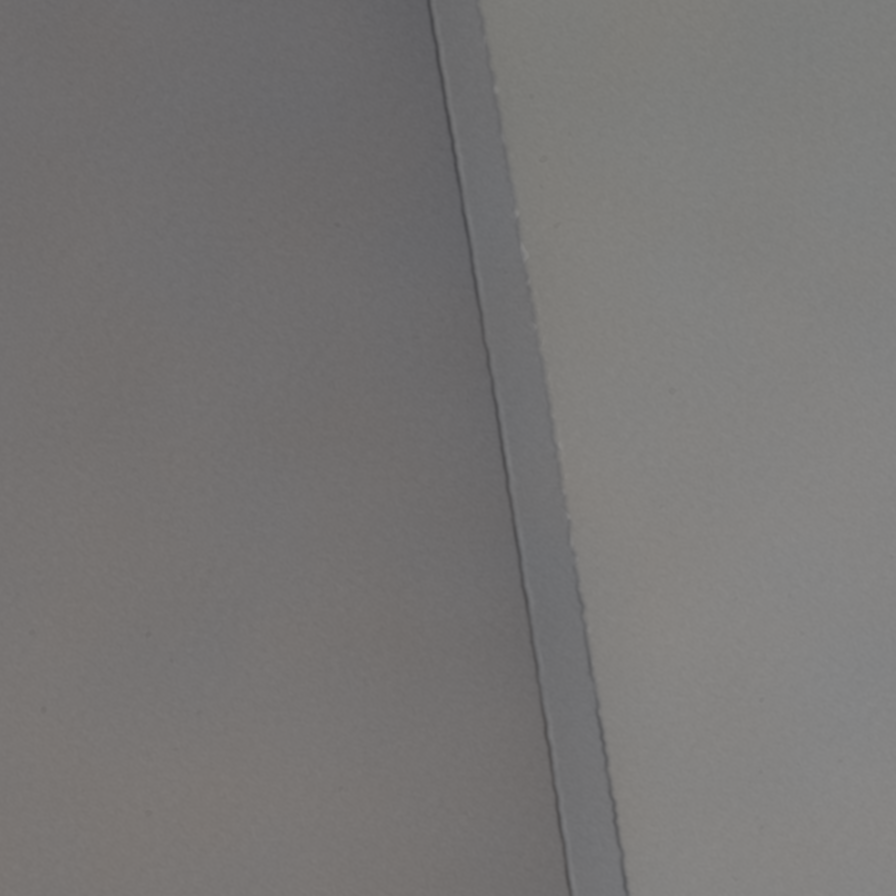
This texture is drawn by a Shadertoy shader. Its source:

```glsl
// Draws two grey plaster walls meeting at a slanted, rough-edged shadowed strip.

vec2 hashGradient(vec2 cell) {
    vec3 p = fract(cell.xyx * vec3(0.1031, 0.1030, 0.0973));
    p += dot(p, p.yzx + 33.33);
    return 2.0 * fract((p.xx + p.yz) * p.zy) - 1.0;
}

float gradientNoise(vec2 p) {
    vec2 cell = floor(p), f = fract(p);
    vec2 w = f * f * f * (f * (f * 6.0 - 15.0) + 10.0);
    float a = dot(hashGradient(cell), f);
    float b = dot(hashGradient(cell + vec2(1, 0)), f - vec2(1, 0));
    float c = dot(hashGradient(cell + vec2(0, 1)), f - vec2(0, 1));
    float d = dot(hashGradient(cell + vec2(1, 1)), f - vec2(1, 1));
    return mix(mix(a, b, w.x), mix(c, d, w.x), w.y);
}

float fbm(vec2 p) {
    float sum = 0.0, amplitude = 0.5;
    for (int i = 0; i < 4; i++) {
        sum += amplitude * gradientNoise(p);
        p = mat2(0.8, 0.6, -0.6, 0.8) * p * 2.03 + 17.3;
        amplitude *= 0.5;
    }
    return sum;
}

// Soft ridge of the given half width around zero
float ridge(float d, float width) {
    return exp(-d * d / (width * width));
}

void mainImage(out vec4 fragColor, in vec2 fragCoord) {
    vec2 uv = fragCoord / iResolution.xy;
    float pixel = 1.0 / iResolution.x;

    // Slanted borders of the strip, each with its own roughness
    float bow = 0.012 * uv.y * (1.0 - uv.y);
    float roughLeft = 0.0022 * gradientNoise(vec2(uv.y * 65.0, 3.7));
    float roughRight = 0.0045 * gradientNoise(vec2(uv.y * 75.0, 9.2));
    float fromLeft = uv.x - (0.638 - 0.159 * uv.y + bow + roughLeft);
    float fromRight = uv.x - (0.703 - 0.167 * uv.y + bow + roughRight);

    // Left wall: warm and lighter at the lower left, cool shade near the strip
    vec3 leftWall = mix(vec3(0.478, 0.463, 0.455), vec3(0.432, 0.424, 0.426),
                        smoothstep(0.0, 1.0, uv.y));
    float shade = exp(-max(-fromLeft, 0.0) / 0.13);
    leftWall -= vec3(0.052, 0.045, 0.036) * shade;

    // Right wall: evenly lit, slightly darker toward the top and the strip
    vec3 rightWall = mix(vec3(0.523, 0.515, 0.506), vec3(0.492, 0.489, 0.477),
                         smoothstep(0.35, 1.0, uv.y));
    rightWall += vec3(-0.004, 0.001, 0.008) * smoothstep(0.65, 1.0, uv.x);
    rightWall -= 0.02 * exp(-max(fromRight, 0.0) / 0.035);

    // Strip between the walls
    vec3 strip = mix(vec3(0.438, 0.438, 0.445), vec3(0.413, 0.412, 0.417), uv.y);
    strip += 0.012 * smoothstep(0.0, 0.05, fromLeft);

    vec3 color = mix(leftWall, strip, smoothstep(-0.0015 - pixel, 0.0015 + pixel, fromLeft));
    color = mix(color, rightWall, smoothstep(-0.004 - pixel, 0.004 + pixel, fromRight));

    // Crease on the left border, with a thin lit lip beside it
    float wear = gradientNoise(vec2(uv.y * 32.0, 21.4));
    color -= (0.085 + 0.045 * wear) * ridge(fromLeft + 0.001, 0.0026);
    color += (0.022 + 0.03 * wear) * ridge(fromLeft - 0.005, 0.0026);

    // Right border: pale chips above, a dark crease below
    float chips = smoothstep(0.05, 0.4, gradientNoise(uv * vec2(90.0, 65.0)));
    color += 0.055 * chips * ridge(fromRight, 0.005) * smoothstep(0.1, 0.4, uv.y);
    float lowCrease = 1.0 - smoothstep(0.24, 0.42, uv.y);
    color -= (0.02 + 0.055 * lowCrease) * (1.0 + wear) * ridge(fromRight + 0.003, 0.0028);

    // Broad stains and faint warm-cool drift
    color += 0.022 * fbm(uv * 5.0 + 4.0);
    color += vec3(0.014, 0.0, -0.014) * fbm(uv * 6.0 + 31.0);

    // Fine plaster grain, stretched along a diagonal
    vec2 diagonal = mat2(0.8, 0.6, -0.6, 0.8) * uv;
    float grain = 0.6 * gradientNoise(diagonal * vec2(95.0, 150.0))
                + 0.6 * gradientNoise(diagonal * vec2(210.0, 260.0) + 8.5);
    color += 0.026 * grain;

    // Sparse pits
    float pit = smoothstep(0.42, 0.65, gradientNoise(uv * 70.0 + 51.0));
    color -= 0.022 * pit;

    fragColor = vec4(color, 1.0);
}
```
